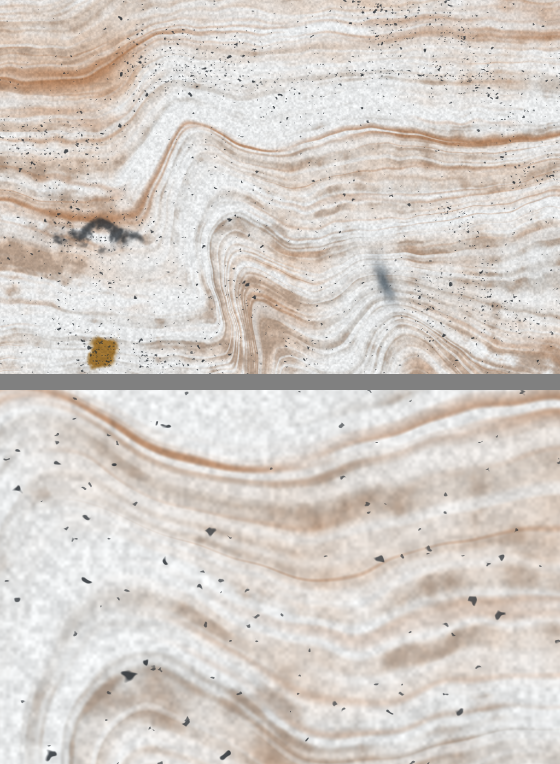
Top: the whole. Bottom: its middle third, enlarged.
Give the GLSL for this texture, as a Shadertoy shader.

```glsl
const vec3 WHITE = vec3(0.915, 0.922, 0.925);
const vec3 GREY = vec3(0.76, 0.745, 0.725);
const vec3 TAN = vec3(0.84, 0.735, 0.65);
const vec3 BROWN = vec3(0.64, 0.55, 0.48);
const vec3 RUST = vec3(0.65, 0.44, 0.29);
const vec3 OCHRE = vec3(0.58, 0.40, 0.12);
const vec3 SLATE = vec3(0.34, 0.39, 0.43);
const vec3 DARK = vec3(0.17, 0.19, 0.21);
const float WARP = 0.085;
const float RIPPLE = 0.016;
const float GRAIN = 0.13;
const vec2 OCHRE_SPOT = vec2(0.275, 0.06);
const vec2 SLATE_SPOT = vec2(1.03, 0.245);
const vec2 DARK_SPOT = vec2(0.24, 0.37);
const int SAMPLES = 2;

float hash(vec2 p) {
    vec3 q = fract(p.xyx * vec3(0.1031, 0.1030, 0.0973));
    q += dot(q, q.yzx + 33.33);
    return fract((q.x + q.y) * q.z);
}

float noise(vec2 p) {
    vec2 i = floor(p), f = fract(p);
    f = f * f * (3.0 - 2.0 * f);
    return mix(mix(hash(i), hash(i + vec2(1, 0)), f.x),
               mix(hash(i + vec2(0, 1)), hash(i + vec2(1, 1)), f.x), f.y);
}

float fbm(vec2 p) {
    float sum = 0.0, amp = 0.533;
    for (int i = 0; i < 4; i++) {
        sum += amp * noise(p);
        p = mat2(1.6, 1.2, -1.2, 1.6) * p + 17.3;
        amp *= 0.5;
    }
    return sum;
}

float bump(float d) { return exp(-d * d); }
float blob(vec2 p, vec2 center, vec2 size) { return bump(length((p - center) / size)); }

// Folded height: equal values lie on the same sediment layer
float layerHeight(vec2 p) {
    p += WARP * (vec2(fbm(p * 3.0), fbm(p * 3.0 + 41.0)) - 0.5);
    float along = p.x - 0.70 + 0.42 * p.y;
    float width = mix(0.09, 0.2, smoothstep(0.1, 0.7, p.y));
    float rise = smoothstep(-width, width * 0.7, along);
    float h = p.y + mix(0.27, 0.15, smoothstep(0.1, 0.6, p.y)) * (1.0 - rise);
    h -= 0.06 * bump((along - 0.08) / 0.10) * smoothstep(0.95, 0.6, p.y);
    h -= 0.23 * bump((p.x - 1.10 + 0.3 * p.y) / 0.12) * smoothstep(0.44, 0.05, p.y);
    h -= 0.014 * sin(p.x * 11.0 + p.y * 5.0) * smoothstep(0.85, 0.5, p.y);
    h -= 0.09 * smoothstep(1.1, 1.5, p.x) * bump((p.y - 0.42) / 0.18);
    h += RIPPLE * (noise(vec2(p.x * 9.0, h * 11.0)) - 0.5);
    return h + 0.5 * RIPPLE * (noise(vec2(p.x * 26.0, h * 22.0)) - 0.5);
}

// Scattered ragged mineral grains, one per occupied cell
float specks(vec2 p, float scale, float density) {
    vec2 q = p * scale;
    q += 0.5 * (vec2(noise(q * 2.5), noise(q * 2.5 + 9.0)) - 0.5);
    vec2 cell = floor(q);
    vec2 center = 0.35 + 0.3 * vec2(hash(cell + 3.0), hash(cell + 71.0));
    float radius = mix(0.14, 0.36, hash(cell + 29.0));
    float d = length((fract(q) - center) * vec2(0.85, 1.15));
    return step(hash(cell + 113.0), density) * smoothstep(radius, radius * 0.45, d);
}

vec3 stone(vec2 p) {
    float h = layerHeight(p);
    float cloud = fbm(p * 4.0 + 5.0);
    float mottle = fbm(p * 28.0);

    // Strata at three thicknesses
    float coarse = fbm(vec2(p.x * 1.3, h * 17.0));
    float medium = noise(vec2(p.x * 2.5 + 8.0, h * 58.0));
    float fine = noise(vec2(p.x * 4.5, h * 140.0));
    float strata = 0.42 * coarse + 0.33 * medium + 0.25 * fine;

    // Blurred tan patches and pale beds
    float patches = blob(p, vec2(0.06, 0.32), vec2(0.2, 0.1))
        + 0.7 * blob(p, vec2(0.27, 0.40), vec2(0.16, 0.09))
        + 0.8 * blob(p, vec2(0.68, 0.20), vec2(0.12, 0.17))
        + blob(p, vec2(0.68, 0.05), vec2(0.11, 0.08))
        + blob(p, vec2(1.42, 0.02), vec2(0.25, 0.06));
    float pale = bump((h - 0.665) / 0.025) + bump((h - 0.39) / 0.022);
    float warm = 0.27 + 0.3 * smoothstep(0.68, 0.82, h) + 0.5 * patches
        + 1.3 * (cloud - 0.5) - 0.5 * pale;

    vec3 col = mix(WHITE, GREY, smoothstep(0.38, 0.78, strata + 0.3 * (mottle - 0.5) - 0.15 * pale));
    float tan_ = smoothstep(0.25, 0.62, coarse * 0.6 + fine * 0.2 + mottle * 0.2);
    col = mix(col, TAN, clamp(warm * 1.25, 0.0, 0.9) * tan_);
    float shade = patches * 0.5 + 1.4 * (strata - 0.5) + 1.2 * (mottle - 0.5) + 0.4 * (cloud - 0.5);
    col = mix(col, BROWN, 0.7 * smoothstep(0.12, 0.65, shade - 0.2 * pale));

    // Thin tan veins and white threads
    float vein = smoothstep(0.09, 0.0, abs(noise(vec2(p.x * 1.6, h * 32.0)) - 0.5));
    col = mix(col, RUST, 0.32 * vein * smoothstep(0.35, 0.65, cloud + 0.1 * patches));
    float thread = smoothstep(0.66, 0.9, noise(vec2(p.x * 2.0 + 30.0, h * 75.0)));
    col = mix(col, WHITE, 0.65 * thread);

    // Rust seams
    float seam = bump((h - 0.615) / 0.013) * smoothstep(0.2, 0.6, medium * 0.5 + fine * 0.5);
    float topSeam = bump((h - 0.925) / 0.032) * smoothstep(0.3, 0.75, strata + 0.1);
    col = mix(col, RUST, clamp(0.75 * seam + 0.8 * topSeam, 0.0, 0.85));

    // Slate smear and ochre pocket
    vec2 s = p - SLATE_SPOT;
    s.x += 0.3 * s.y + 0.02 * (mottle - 0.5);
    col = mix(col, SLATE, 0.85 * blob(s, vec2(0), vec2(0.02, 0.052)));
    float pocket = blob(p + 0.05 * (mottle - 0.5), OCHRE_SPOT, vec2(0.04, 0.048));
    col = mix(col, OCHRE, 0.9 * smoothstep(0.25, 0.6, pocket));

    // Dark grains gather in clusters and along one bed
    float cluster = blob(p, DARK_SPOT, vec2(0.13, 0.06));
    float row = bump((h - 0.79) / 0.009) * smoothstep(0.6, 0.9, p.x);
    float drift = smoothstep(0.56, 0.76, fbm(p * 5.0 + 60.0));
    float density = 0.025 + 0.22 * drift + 0.3 * cluster + 0.4 * row + 0.6 * pocket;
    float dark = 0.0;
    for (int i = 0; i < 3; i++) {
        float size = float(i);
        float grains = specks(p + size * 3.7, 130.0 / (1.0 + 0.6 * size), density / (1.0 + 1.3 * size));
        dark = max(dark, grains * (0.65 + 0.1 * size));
    }
    float stain = smoothstep(0.5, 0.75, fbm(p * 22.0 + 90.0) * (0.4 + cluster));
    col = mix(col, DARK, max(dark, 0.8 * stain));

    float grain = noise(p * 170.0) + 0.6 * noise(p * 310.0) - 0.8;
    return col * (1.0 + GRAIN * grain);
}

void mainImage(out vec4 fragColor, in vec2 fragCoord) {
    vec3 sum = vec3(0);
    for (int i = 0; i < SAMPLES * SAMPLES; i++) {
        vec2 offset = (vec2(i % SAMPLES, i / SAMPLES) + 0.5) / float(SAMPLES) - 0.5;
        sum += stone((fragCoord + offset) / iResolution.y);
    }
    fragColor = vec4(sum / float(SAMPLES * SAMPLES), 1.0);
}
```
